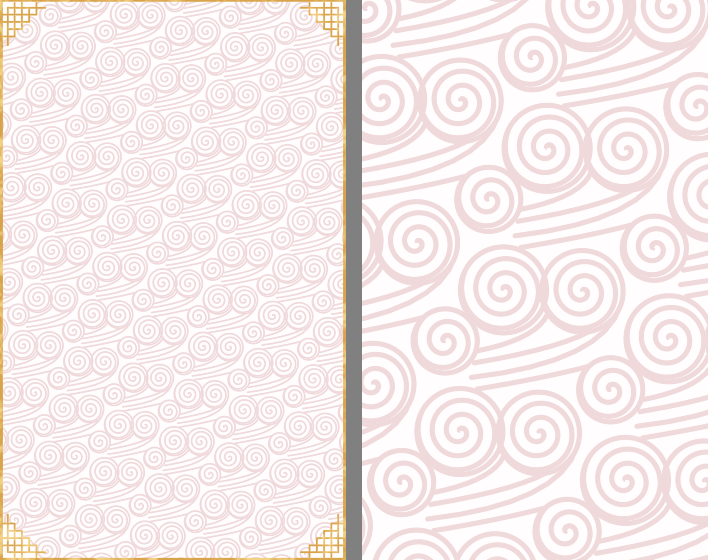
Left, the full canvas; right, a detail of the centre.
Reproduce this pattern procedurally as a WebGL 2 fragment shader.

```glsl
#version 300 es
precision highp float;
// Scrolling cloud wallpaper: each motif has two large spirals, one small spiral
// and four swept tail lines, repeated on a slanted lattice.
// A mottled gold border with mirrored fretwork corners frames it.

#define UNITS 1152.0                  // canvas height in pattern units
#define STEP_A vec2(113.5, -33.5)     // lattice step along a row
#define STEP_B vec2(-29.9, -97.1)     // lattice step to the next row
#define ORIGIN vec2(310.5, 894.0)
#define LINE_WIDTH 3.5
#define PITCH 9.7                     // spacing of spiral turns
#define FRET_WIDTH 3.7
#define PAPER vec3(1.0, 0.992, 0.992)
#define PINK vec3(0.94, 0.85, 0.855)
#define GOLD_DARK vec3(0.85, 0.64, 0.29)
#define GOLD_LIGHT vec3(0.95, 0.82, 0.52)

uniform vec2 u_resolution;
out vec4 fragColor;

float hash(vec2 p) {
    vec3 h = fract(p.xyx * 0.1031);
    h += dot(h, h.yzx + 33.33);
    return fract((h.x + h.y) * h.z);
}

float noise(vec2 p) {
    vec2 i = floor(p), f = fract(p);
    f = f * f * (3.0 - 2.0 * f);
    return mix(mix(hash(i), hash(i + vec2(1, 0)), f.x),
               mix(hash(i + vec2(0, 1)), hash(i + vec2(1, 1)), f.x), f.y);
}

float segment(vec2 p, vec2 a, vec2 b) {
    vec2 ab = b - a;
    return length(p - a - ab * clamp(dot(p - a, ab) / dot(ab, ab), 0.0, 1.0));
}

// Quadratic curve, measured as a short chain of segments
float curve(vec2 p, vec2 a, vec2 b, vec2 c) {
    float d = 1e4;
    vec2 last = a;
    for (int i = 1; i <= 9; i++) {
        float t = float(i) / 9.0;
        vec2 next = mix(mix(a, b, t), mix(b, c, t), t);
        d = min(d, segment(p, last, next));
        last = next;
    }
    return d;
}

// x: distance to the ring and its inner spiral, y: signed distance to the disc
vec2 spiral(vec2 p, float radius, float pitch, float joinAngle) {
    float r = length(p), edge = r - radius;
    float d = abs(edge);
    if (edge < 0.0) {
        float turn = edge / pitch + (atan(p.y, p.x + 1e-5) - joinAngle) / 6.28319;
        float slope = pitch / (6.28319 * max(r, 1.0));
        d = min(d, abs(fract(turn + 0.5) - 0.5) * pitch / sqrt(1.0 + slope * slope));
    }
    return vec2(d, edge);
}

float tails(vec2 p) {
    float d = curve(p, vec2(30, -17), vec2(22, -34), vec2(-19, -42));
    d = min(d, curve(p, vec2(70, -21), vec2(52, -38), vec2(-20, -50)));
    d = min(d, curve(p, vec2(82, 0), vec2(80, -48), vec2(-22, -60)));
    return min(d, curve(p, vec2(60, -52), vec2(30, -60), vec2(-18, -68)));
}

float cloudLines(vec2 p) {
    mat2 lattice = mat2(STEP_A, STEP_B);
    vec2 cell = round(inverse(lattice) * (p - ORIGIN));
    float tail = 1e4;
    vec2 disc = vec2(1e4);
    for (int j = -1; j <= 1; j++)
    for (int i = -1; i <= 1; i++) {
        vec2 q = p - ORIGIN - lattice * (cell + vec2(i, j));
        disc = min(disc, spiral(q, 29.5, PITCH, 2.6));
        disc = min(disc, spiral(q - vec2(54, -1), 28.0, PITCH, 2.9));
        disc = min(disc, spiral(q - vec2(-40, -35), 22.0, PITCH, 2.2));
        tail = min(tail, tails(q));
    }
    return disc.y > 0.0 ? min(disc.x, tail) : disc.x;
}

// Half of the corner fret; the other half is its diagonal mirror
float fret(vec2 q) {
    float d = segment(q, vec2(16, 16), vec2(93, 16));
    d = min(d, segment(q, vec2(6, 30), vec2(75, 30)));
    d = min(d, segment(q, vec2(75, 6), vec2(75, 30)));
    d = min(d, segment(q, vec2(6, 45), vec2(60, 45)));
    return min(d, segment(q, vec2(60, 16), vec2(60, 45)));
}

void main() {
    float px = UNITS / u_resolution.y;
    vec2 p = gl_FragCoord.xy * px, size = u_resolution * px;
    float aa = 0.6 * px;

    // Cloud pattern
    float ink = 1.0 - smoothstep(-aa, aa, cloudLines(p) - 0.5 * LINE_WIDTH);
    vec3 color = mix(PAPER, PINK, ink);

    // Clear stepped paper behind each corner
    vec2 q = min(p, size - p);
    vec2 major = vec2(max(q.x, q.y), min(q.x, q.y));
    float steps = min(max(major.x - 75.0, major.y - 30.0), max(major.x - 60.0, major.y - 45.0));
    color = mix(color, PAPER, 1.0 - smoothstep(-aa, aa, steps));

    // Gold border and fretwork
    float border = min(q.x - 6.0, min(p.y - 4.5, size.y - p.y - 3.5));
    float gold = min(border, min(fret(q), fret(q.yx)) - 0.5 * FRET_WIDTH);
    float mottling = 0.6 * noise(p / 26.0) + 0.4 * noise(p / 7.0);
    vec3 goldColor = mix(GOLD_DARK, GOLD_LIGHT, smoothstep(0.35, 0.85, mottling));
    color = mix(color, goldColor, 1.0 - smoothstep(-aa, aa, gold));
    fragColor = vec4(color, 1.0);
}
```
